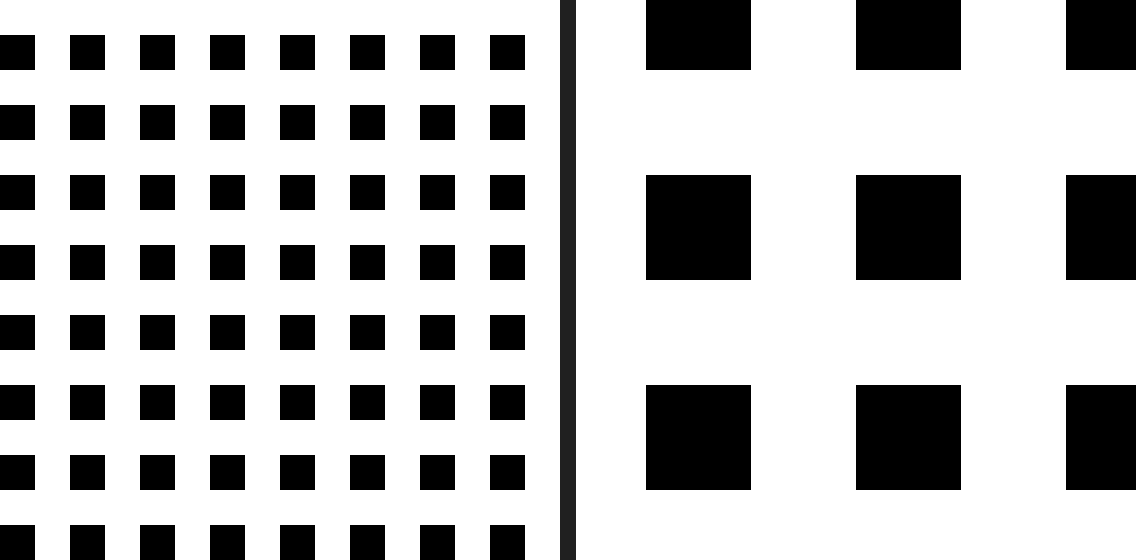
Left, the full canvas; right, a detail of the centre.
Give the GLSL for this pattern, as a Shadertoy shader.

```glsl
// A regular grid of solid black squares on white, eight across and eight down.
// Each square fills the lower left quarter of its cell; a wrapped distance to
// the square gives a tileable mask with edges smoothed over one pixel.

const float REPEATS = 8.0;
const float SQUARE_SIDE = 0.5;            // in cells
const vec2 SQUARE_CENTER = vec2(0.25);    // in cells, from the lower left
const vec3 PAPER = vec3(1.0);
const vec3 INK = vec3(0.0);

// Offset from the nearest copy of a center that repeats once per cell
vec2 repeatAround(vec2 p, vec2 center) {
    return fract(p - center + 0.5) - 0.5;
}

// Signed distance to a square, negative inside
float squareDistance(vec2 p, float side) {
    vec2 d = abs(p) - 0.5 * side;
    return max(d.x, d.y);
}

// Share of a pixel covered by a shape at the given distance
float coverage(float dist, float pixel) {
    return clamp(0.5 - dist / pixel, 0.0, 1.0);
}

void mainImage(out vec4 fragColor, in vec2 fragCoord) {
    vec2 cellPos = REPEATS * fragCoord / iResolution.xy;
    float pixel = REPEATS / min(iResolution.x, iResolution.y);

    vec2 local = repeatAround(cellPos, SQUARE_CENTER);
    float mask = coverage(squareDistance(local, SQUARE_SIDE), pixel);

    fragColor = vec4(mix(PAPER, INK, mask), 1.0);
}
```
